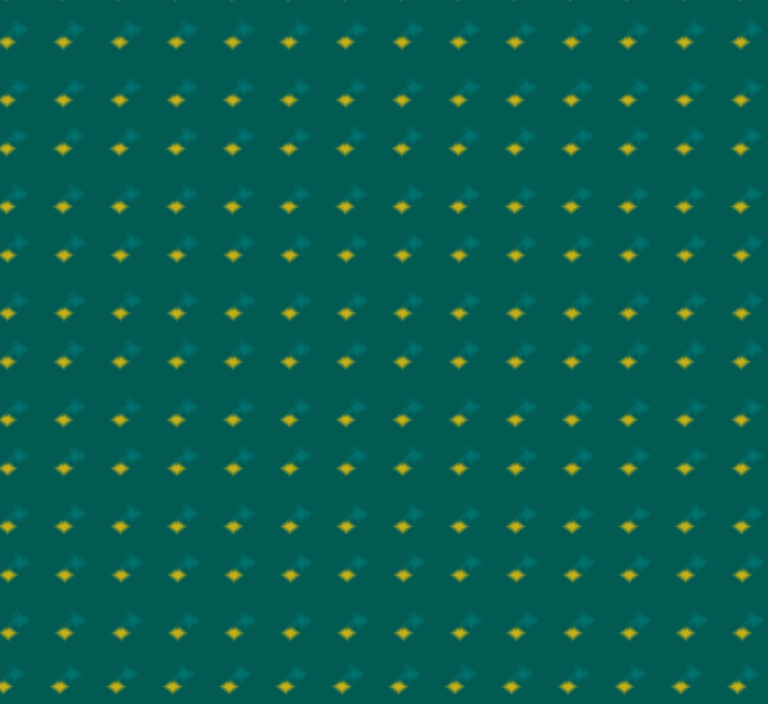
A Shadertoy shader for this pattern:

```glsl
// Staggered rows of soft gold buds, each with a faint teal leaf, on deep green.

float hash(float n) {
    n = fract(n * 0.1031);
    n *= n + 33.33;
    return fract(n * (n + n));
}

// Blurred diamond: 1 inside, one half at the given radii, 0 outside.
float softDiamond(vec2 p, vec2 radii) {
    vec2 q = abs(p) / radii;
    return 1.0 - smoothstep(0.35, 1.65, q.x + q.y);
}

// Diamond with a shallow notch in its upper edge.
float bud(vec2 p) {
    float notch = softDiamond(p - vec2(-0.5, -6.5), vec2(2.6, 3.6));
    return softDiamond(p, vec2(7.6, 6.1)) * (1.0 - 0.6 * notch);
}

// Ragged leaf rising to the upper right of the bud.
float leaf(vec2 p) {
    float blade = softDiamond(p - vec2(11.5, -12.5), vec2(6.5, 7.0));
    float tip = softDiamond(p - vec2(8.5, -18.5), vec2(4.0, 4.5));
    float side = softDiamond(p - vec2(16.5, -12.5), vec2(5.0, 4.5));
    float stem = softDiamond(p - vec2(4.5, -9.5), vec2(4.5, 4.0));
    return max(max(blade, 0.8 * side), max(0.4 * tip, 0.55 * stem));
}

void mainImage(out vec4 fragColor, in vec2 fragCoord) {
    // The canvas is 768 units wide; y runs down from the top edge.
    vec2 p = vec2(fragCoord.x, iResolution.y - fragCoord.y) * 768.0 / iResolution.x;

    // Rows come in pairs, with a wide gap followed by a narrow one.
    float pairIndex = floor((p.y - 16.0) / 106.6);
    float y = p.y - 16.0 - pairIndex * 106.6;
    y -= 58.0 * step(58.0, y);

    // Slow sideways drift, small jitter, and a slip in the last row.
    float slip = step(5.5, pairIndex);
    float shift = 6.5 + 0.3 * pairIndex + 0.8 * (hash(pairIndex + 7.0) - 0.5) - 5.0 * slip;
    float x = mod(p.x - shift + 16.0, 56.46) - 16.0;
    vec2 cell = vec2(x, y - 26.0 - 5.0 * slip);

    vec3 color = vec3(0.008, 0.355, 0.325);
    color = mix(color, vec3(0.0, 0.46, 0.45), 0.85 * leaf(cell));
    color = mix(color, vec3(0.77, 0.69, 0.10), bud(cell));
    fragColor = vec4(color, 1.0);
}
```
